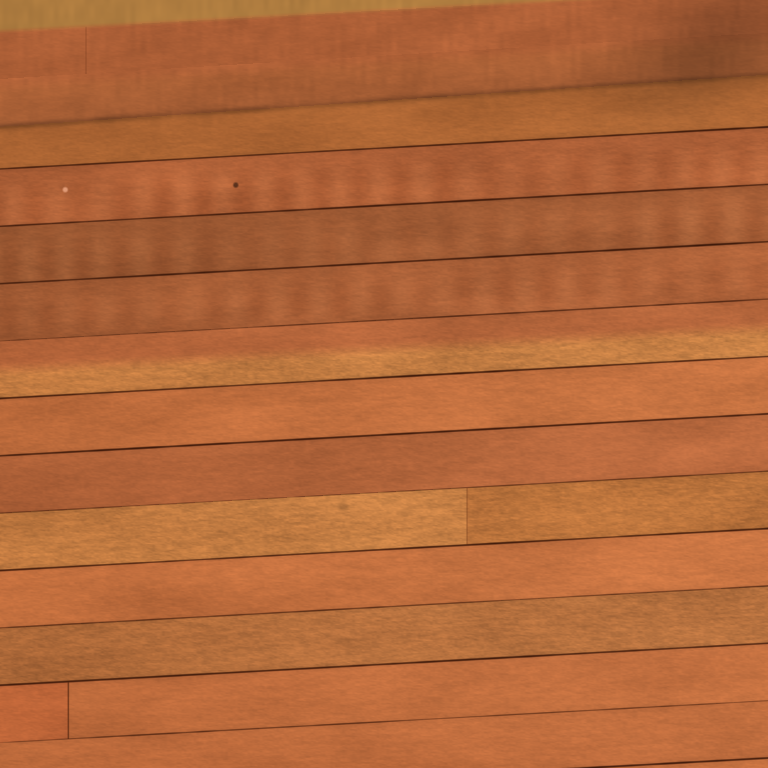
Write a three.js fragment shader that draws this texture.

```glsl
// Slightly tilted hardwood deck boards with thin seams, fine grain and rippled light.
varying vec2 vUv;

float hash(vec2 p) {
  vec3 q = fract(vec3(p.xyx) * 0.1031);
  q += dot(q, q.yzx + 33.33);
  return fract((q.x + q.y) * q.z);
}

float noise(vec2 p) {
  vec2 i = floor(p), f = fract(p);
  f = f * f * (3.0 - 2.0 * f);
  return mix(mix(hash(i), hash(i + vec2(1.0, 0.0)), f.x),
             mix(hash(i + vec2(0.0, 1.0)), hash(i + 1.0), f.x), f.y);
}

float fbm(vec2 p) {
  float sum = 0.0, amp = 0.5;
  for (int i = 0; i < 4; i++) {
    sum += amp * noise(p);
    p = p * 2.03 + 17.1;
    amp *= 0.5;
  }
  return sum;
}

// 1 when two row numbers agree
float same(float a, float b) { return 1.0 - step(0.5, abs(a - b)); }

float spot(vec2 p, vec2 center, float radius) {
  return 1.0 - smoothstep(radius * 0.3, radius, length(p - center));
}

vec3 boardColor(float row, float x, float f) {
  vec3 orange = vec3(0.735, 0.415, 0.23);
  vec3 red = vec3(0.68, 0.375, 0.215);
  vec3 gold = vec3(0.74, 0.465, 0.245);
  vec3 brown = vec3(0.59, 0.335, 0.19);
  vec3 c = mix(orange, red, 0.4 * hash(vec2(row + 40.0, 3.0)));
  c = mix(c, mix(gold, brown, 0.45), same(row, 1.0));
  c = mix(c, mix(gold, vec3(0.69, 0.415, 0.21), step(0.608, x)), same(row, 3.0));
  c = mix(c, mix(red, brown, 0.1), same(row, 4.0));
  c = mix(c, orange, same(row, 5.0) + same(row, 2.0));
  c = mix(c, mix(gold, red, smoothstep(0.35, 0.65, f)), same(row, 6.0));
  c = mix(c, mix(brown, red, 0.35 + 0.5 * x), same(row, 7.0));
  c = mix(c, mix(brown, red, 0.4 * x), same(row, 8.0));
  c = mix(c, red, same(row, 9.0));
  c = mix(c, vec3(0.675, 0.395, 0.20), same(row, 10.0));
  // Far boards blend softly into each other
  vec3 dull = mix(brown, orange, 0.3 + 0.35 * f);
  c = mix(c, mix(dull, red, smoothstep(0.7, 1.0, f)), same(row, 11.0));
  c = mix(c, red, same(row, 12.0));
  c = mix(c, orange * vec3(0.98, 0.92, 0.92), same(row, 0.0) * (1.0 - step(0.089, x)));
  return c;
}

void main() {
  // Board coordinates; the far boards are narrower and tilt a little more
  float x = vUv.x;
  float level = vUv.y - 0.0547 * x;
  float q = (level - 0.033) / 0.0747;
  float pitch = q > 10.0 ? 0.0598 : 0.0747;
  q = q > 10.0 ? 10.0 + (q - 10.0) * 1.25 : q;
  q -= 0.22 * (x - 0.37) * smoothstep(10.1, 10.8, q) * (1.0 - smoothstep(11.3, 12.6, q));
  float row = floor(q), f = q - row;
  vec3 color = boardColor(row, x, f);

  // Wood figure: cloudy patches, fine fibres and short slanted flecks
  float far = smoothstep(10.0, 11.5, q);
  float cloud = fbm(vec2(x * 8.0 + row * 5.7, level * 24.0 + row * 3.1)) - 0.47;
  float fibre = fbm(vec2(x * 45.0 + row * 9.0, level * 280.0)) - 0.47;
  vec2 slant = vec2(x * 150.0, (level + 0.15 * x) * 460.0);
  float fleck = 0.6 * noise(slant) + 0.4 * noise(slant * vec2(2.1, 1.3) + 31.0) - 0.5;
  float golden = same(row, 1.0) + same(row, 3.0) + same(row, 6.0) * (1.0 - smoothstep(0.4, 0.65, f));
  float grain = (0.10 + 0.07 * golden) * fibre + (0.10 + 0.07 * golden) * fleck;
  color *= 1.0 + vec3(0.20, 0.23, 0.26) * cloud + grain * (1.0 - 0.4 * far);
  float streak = noise(vec2(x * 150.0, level * 45.0)) - 0.5;
  color *= 1.0 + 0.06 * far * streak;

  // Ripples of light across three boards
  float band = smoothstep(6.9, 7.3, q) * (1.0 - smoothstep(9.6, 10.0, q));
  float wave = sin(6.2832 * (x / 0.054 + 0.18 * row + 0.5 * noise(vec2(x * 6.0, row))));
  float rippled = band * (1.0 - 0.7 * smoothstep(0.4, 0.9, f));
  rippled *= 0.4 + 0.7 * noise(vec2(x * 9.0, row * 4.0));
  color *= 1.0 + rippled * vec3(0.045, 0.07, 0.09) * wave;

  // Broad light and the soft shadow at the upper right
  vec2 glow = (vUv - vec2(0.85, 0.38)) * vec2(0.7, 1.1);
  color *= 1.0 + vec3(0.07, 0.10, 0.13) * (1.0 - smoothstep(0.1, 0.65, length(glow)));
  vec2 shade = (vUv - vec2(0.93, 0.94)) * vec2(1.0, 1.5);
  shade.y -= 0.6 * shade.x;
  color *= 1.0 - 0.23 * exp(-dot(shade, shade) * 80.0);

  // Pale strip beyond the last board
  float strip = smoothstep(12.93, 13.08, q);
  vec3 pale = vec3(0.69, 0.49, 0.25) * (1.0 + 0.07 * streak + 0.12 * cloud);
  color = mix(color, pale, strip);

  // Seams that thin out and fade along their length
  float seam = floor(q + 0.5);
  float dist = abs(q - seam) * pitch;
  float thin = same(seam, 0.0) + same(seam, 2.0) + same(seam, 4.0) + same(seam, 7.0);
  float wear = noise(vec2(x * 5.0 + seam * 3.7, seam * 3.0)) * 0.6 + noise(vec2(x * 45.0, seam * 7.0)) * 0.4;
  float width = mix(0.0023, 0.0018, thin) * (0.75 + 0.4 * wear);
  float weight = mix(0.58 + 0.42 * wear, 0.18 + 0.55 * wear, thin) * (1.0 - step(10.5, seam));
  float line = weight * (1.0 - smoothstep(0.0, width, dist));
  color *= 1.0 - 0.10 * weight * exp(-dist * 350.0);
  color = mix(color, vec3(0.22, 0.085, 0.03), line);
  float blurred = same(seam, 11.0) * exp(-dist * dist * 60000.0);
  color *= 1.0 - 0.18 * blurred * (0.5 + 0.8 * noise(vec2(x * 30.0, 2.0)));

  // Butt joints between board ends
  float joint = same(row, 0.0) * (1.0 - smoothstep(0.0, 0.002, abs(x - 0.089)));
  joint += 0.4 * same(row, 3.0) * (1.0 - smoothstep(0.0, 0.002, abs(x - 0.608)));
  joint += 0.3 * same(row, 12.0) * (1.0 - strip) * (1.0 - smoothstep(0.0, 0.002, abs(x - 0.112)));
  color = mix(color, vec3(0.34, 0.15, 0.06), 0.7 * joint);

  // Small marks
  color = mix(color, vec3(0.93, 0.66, 0.52), 0.8 * spot(vUv, vec2(0.085, 0.753), 0.005));
  color *= 1.0 - 0.5 * spot(vUv, vec2(0.307, 0.759), 0.005);
  color *= 1.0 - 0.14 * spot(vUv, vec2(0.447, 0.340), 0.010);

  gl_FragColor = vec4(color, 1.0);
}
```
